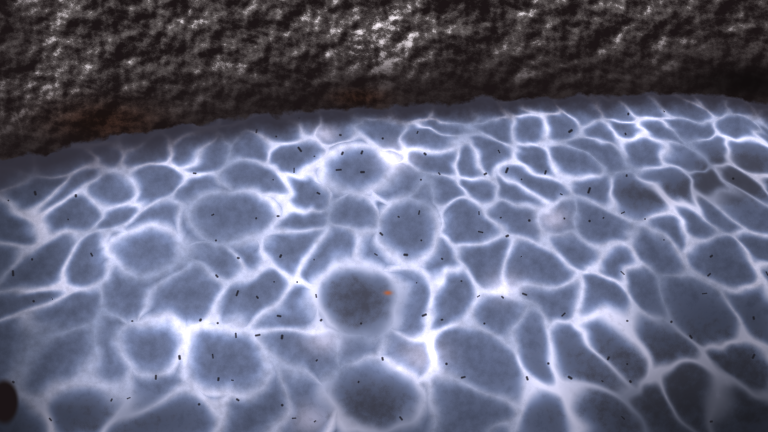
Give the GLSL for this texture, as a Shadertoy shader.

```glsl
// Sunlit caustics rippling over a sandy seabed below a dark, encrusted rock ledge.

const vec3 SAND_SHADE = vec3(0.35, 0.385, 0.50);
const vec3 SAND_LIT = vec3(0.57, 0.62, 0.76);
const vec3 CAUSTIC = vec3(0.43, 0.38, 0.38);
const vec3 SHADOW = vec3(0.19, 0.18, 0.22);
const vec3 ROCK_DARK = vec3(0.105, 0.08, 0.085);
const vec3 ROCK_LIT = vec3(0.43, 0.405, 0.405);
const vec3 GLINT = vec3(0.56, 0.55, 0.58);
const vec3 RUST = vec3(0.23, 0.13, 0.09);
const vec3 ALGAE = vec3(0.22, 0.215, 0.25);
const float HORIZON = 1.7;  // height where the sand plane would vanish
const float CELL_DENSITY = 10.0;
const float SHARPNESS = 15.0;  // of caustic junctions
const float SPECK_GRID = 21.0;

// Brightest light pools: centre, radius
const vec3 POOL[7] = vec3[](
  vec3(0.75, 0.69, 0.026), vec3(0.92, 0.637, 0.035), vec3(1.28, 0.495, 0.03),
  vec3(1.17, 0.336, 0.034), vec3(0.75, 0.215, 0.035), vec3(0.98, 0.176, 0.045),
  vec3(0.72, 0.03, 0.04));

// Broad shaded lenses in the net: centre, radii
const vec4 LENS[8] = vec4[](
  vec4(0.83, 0.606, 0.085, 0.056), vec4(0.54, 0.50, 0.10, 0.06),
  vec4(0.83, 0.306, 0.095, 0.085), vec4(0.52, 0.17, 0.10, 0.085),
  vec4(0.35, 0.42, 0.095, 0.055), vec4(0.355, 0.20, 0.075, 0.065),
  vec4(0.945, 0.46, 0.07, 0.075), vec4(0.86, 0.08, 0.11, 0.08));

vec2 hash2(vec2 p) {
  vec3 q = fract(vec3(p.xyx) * vec3(0.1031, 0.1030, 0.0973));
  q += dot(q, q.yzx + 33.33);
  return fract((q.xx + q.yz) * q.zy);
}

float corner(vec2 cell, vec2 offset) {
  float angle = 6.2832 * hash2(cell).x;
  return dot(vec2(cos(angle), sin(angle)), offset);
}

float gradientNoise(vec2 p) {
  vec2 i = floor(p), f = p - i, e = vec2(1, 0);
  vec2 u = f * f * f * (f * (f * 6.0 - 15.0) + 10.0);
  return mix(mix(corner(i, f), corner(i + e, f - e), u.x),
    mix(corner(i + e.yx, f - e.yx), corner(i + 1.0, f - 1.0), u.x), u.y);
}

vec2 warp(vec2 p) { return vec2(gradientNoise(p), gradientNoise(p + 16.0)); }

float fbm(vec2 p) {
  float sum = 0.0, amp = 0.6;
  for (int i = 0; i < 5; i++) {
    sum += amp * gradientNoise(p);
    p = mat2(1.6, 1.2, -1.2, 1.6) * p + 7.3;
    amp *= 0.56;
  }
  return sum;
}

vec2 site(vec2 cell) { return cell + 0.1 + 0.8 * hash2(cell + 40.0); }

// Rounded distance to the nearest Voronoi border
float cellBorder(vec2 p) {
  vec2 home = floor(p), nearest = vec2(9);
  float sum = 0.0;
  for (int i = 0; i < 9; i++) {
    vec2 r = site(home + vec2(i % 3, i / 3) - 1.0) - p;
    if (dot(r, r) < dot(nearest, nearest)) nearest = r;
  }
  for (int i = 0; i < 25; i++) {
    vec2 r = site(home + vec2(i % 5, i / 5) - 2.0) - p, gap = r - nearest;
    if (dot(gap, gap) > 1e-4)
      sum += exp(-SHARPNESS * dot(0.5 * (r + nearest), normalize(gap)));
  }
  return -log(sum + 1e-5) / SHARPNESS;
}

float blob(vec2 p, float x, float y, float w, float h) {
  vec2 d = (p - vec2(x, y)) / vec2(w, h);
  return exp(-dot(d, d));
}

float ledgeHeight(float x) {
  return 0.8 - 0.17 * exp(-1.5 * x) - 0.025 * smoothstep(1.62, 1.78, x);
}

vec3 sandColor(vec2 p) {
  // Caustic net, compressed with distance and bent by noise
  vec2 q = vec2(p.x - 0.8 + 0.09 * p.x * p.x, 1.75) * CELL_DENSITY / (HORIZON - p.y);
  q += 0.5 * warp(q * 0.8 + 3.0);
  q += 0.16 * warp(q * 2.3);
  float d = max(cellBorder(q), 0.0);
  float wobble = 0.35 * gradientNoise(p * 11.0) + 0.12 * gradientNoise(p * 27.0);
  for (int i = 0; i < 8; i++) {
    float rim = 0.42 * (length((p - LENS[i].xy) / LENS[i].zw) + wobble - 1.0);
    d = rim < 0.0 ? -rim : min(d, rim);
  }
  float focus = clamp(0.5 + 1.2 * gradientNoise(q * 0.65 + 8.0), 0.08, 1.0);
  vec3 core = exp(-pow(d * vec3(11.0, 10.0, 8.5), vec3(2)));
  float halo = exp(-6.5 * d) * (0.65 + 0.5 * focus) + 0.12 * blob(p, 0.55, 0.38, 0.45, 0.2);
  vec3 col = mix(SAND_SHADE, SAND_LIT, min(halo, 1.0)) + CAUSTIC * core * focus;
  for (int i = 0; i < 7; i++) {
    float r = POOL[i].z;
    col += 0.75 * CAUSTIC * blob(p, POOL[i].x, POOL[i].y, 1.2 * r, 0.9 * r);
  }

  // Grain and algae
  float grain = fbm(p * 42.0);
  col *= 1.0 + 0.2 * grain;
  float growth = 0.8 * blob(p, 0.83, 0.3, 0.12, 0.09) + 0.8 * blob(p, 0.85, 0.05, 0.14, 0.09)
    + 0.9 * blob(p, 1.6, 0.1, 0.4, 0.2) + 1.3 * blob(p, 1.7, 0.59, 0.11, 0.07)
    + 0.8 * blob(p, 1.5, 0.55, 0.12, 0.04) + 0.6 * blob(p, 0.25, 0.03, 0.25, 0.08);
  growth = smoothstep(0.3, 1.0, growth + 0.5 * grain);
  col = mix(col, ALGAE, 0.7 * growth * (1.0 - 0.6 * core.g));

  // Edge falloff
  float dim = 0.4 * smoothstep(1.2, 1.75, p.x) * smoothstep(0.75, 0.15, p.y)
    + 0.38 * smoothstep(0.28, 0.0, p.x) + 0.22 * smoothstep(0.18, 0.0, p.y);
  return col * (1.0 - min(dim, 0.6));
}

vec3 rockColor(vec2 p, float above) {
  vec2 q = p * vec2(17, 20) + 2.0;
  float height = fbm(q), slope = height - fbm(q + vec2(-0.15, 0.2));
  float patches = 0.4 * gradientNoise(p * 5.0);
  float lit = smoothstep(-0.5, 0.65, height * 0.45 + slope * 1.3 + patches);
  float exposure = smoothstep(0.0, 0.19, above) * (1.0 - 0.5 * smoothstep(0.2, 0.0, p.x));
  exposure *= 1.0 - 0.35 * smoothstep(1.35, 1.75, p.x);
  vec3 col = mix(ROCK_DARK, ROCK_LIT, lit * (0.25 + 0.75 * exposure));
  col += GLINT * smoothstep(0.16, 0.6, slope + patches) * exposure;
  float rust = blob(p, 0.24, 0.72, 0.12, 0.045) + blob(p, 0.83, 0.775, 0.06, 0.02);
  col = mix(col, RUST * (0.4 + lit), 0.55 * rust);
  return mix(col, ROCK_DARK * 0.5, 0.85 * blob(p, 1.74, 0.81, 0.14, 0.04));
}

// Drifting debris: a slim fleck in some grid squares
float flecks(vec2 p, float aa) {
  vec2 cell = floor(p * SPECK_GRID), h = hash2(cell + 90.0), k = hash2(cell + 170.0);
  vec2 r = p - (cell + 0.25 + 0.5 * h) / SPECK_GRID;
  float c = cos(6.2832 * k.x), s = sin(6.2832 * k.x), reach = 0.005 * h.y * h.y;
  r = mat2(c, -s, s, c) * r;
  r.x -= clamp(r.x, -reach, reach);
  float density = 0.14 + 0.3 * blob(p, 0.9, 0.45, 0.5, 0.3);
  return step(k.y, density) * smoothstep(aa, -aa, length(r) - 0.001 - 0.0018 * h.x);
}

void mainImage(out vec4 fragColor, in vec2 fragCoord) {
  vec2 p = fragCoord / iResolution.y;
  float aa = 1.0 / iResolution.y, soft = 0.003 + aa;
  float above = p.y - ledgeHeight(p.x) + 0.03 * fbm(p * 13.0);

  // Sand, debris and the shadow under the ledge
  vec3 col = mix(sandColor(p), SHADOW * 0.5, 0.8 * flecks(p, aa));
  float reach = mix(0.12, 0.055, smoothstep(0.2, 0.8, p.x));
  col = mix(col, SHADOW, 0.92 * smoothstep(-reach, -0.15 * reach, above));
  col = mix(col, RUST * 3.0, blob(p, 0.898, 0.322, 0.009, 0.005));
  col = mix(col, ROCK_DARK, smoothstep(0.3, 0.6, blob(p, 0.01, 0.07, 0.035, 0.055)));

  col = mix(col, rockColor(p, above), smoothstep(-soft, soft, above));
  fragColor = vec4(clamp(col, 0.0, 1.0), 1.0);
}
```
